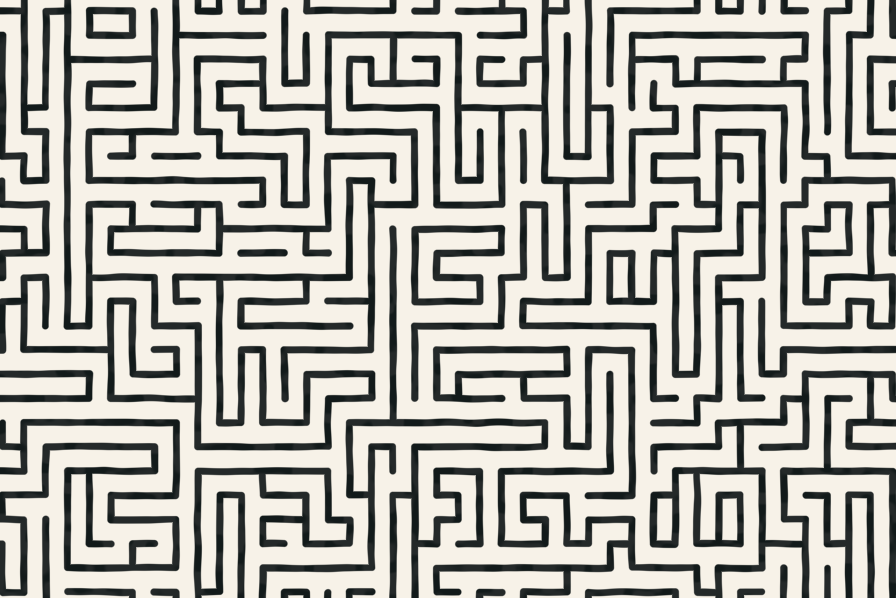
A Shadertoy shader for this pattern:

```glsl
// Wall directions in bit order: east, north, west, south
const vec2 DIRS[4] = vec2[4](vec2(1, 0), vec2(0, 1), vec2(-1, 0), vec2(0, -1));

// Two-armed wall shapes as bit masks; straights twice, then the four corners
const int SHAPES[8] = int[8](5, 10, 5, 10, 3, 6, 12, 9);

float hash(vec2 p) {
    vec3 q = fract(p.xyx * vec3(0.1031, 0.1030, 0.0973));
    q += dot(q, q.yzx + 33.33);
    return fract((q.x + q.y) * q.z);
}

float noise(vec2 p) {
    vec2 i = floor(p), f = fract(p);
    f = f * f * (3.0 - 2.0 * f);
    return mix(mix(hash(i), hash(i + vec2(1, 0)), f.x),
               mix(hash(i + vec2(0, 1)), hash(i + vec2(1, 1)), f.x), f.y);
}

int arm(int shape, int dir) {
    return (shape >> (dir & 3)) & 1;
}

int randomShape(vec2 node) {
    return SHAPES[int(hash(node + 71.0) * 8.0)];
}

// Picks the shape that best turns the surrounding cells into corridors
int fittedShape(vec2 node) {
    int around[4];
    for (int i = 0; i < 4; i++)
        around[i] = randomShape(node + DIRS[i] + DIRS[(i + 1) & 3]);

    int best = 5;
    float bestCost = 1e5;
    for (int k = 2; k < 8; k++) {
        int shape = SHAPES[k];
        float cost = 1.5 * hash(node + 17.0 * float(k));
        for (int i = 0; i < 4; i++) {
            // Each cell wants two walls; closed and empty cells cost most
            int walls = arm(around[i], i + 2) + arm(around[i], i + 3)
                      + arm(shape, i) + arm(shape, i + 1);
            cost += pow(abs(float(walls) - 2.0), 4.0);
            // Each neighbouring joint wants about two arms
            int arms = arm(around[i], i + 3) + arm(around[(i + 3) & 3], i + 1)
                     + arm(shape, i);
            float excess = float(arms) - 1.5;
            cost += excess * excess;
        }
        if (cost < bestCost) {
            bestCost = cost;
            best = shape;
        }
    }
    return best;
}

// Every wall is owned by the end whose coordinates have an even sum
bool ownsWalls(vec2 node) {
    return mod(node.x + node.y, 2.0) < 0.5;
}

int ownerShape(vec2 node) {
    return mod(node.x, 2.0) < 0.5 ? randomShape(node) : fittedShape(node);
}

float segmentDistance(vec2 p, vec2 end) {
    return length(p - end * clamp(dot(p, end) / dot(end, end), 0.0, 1.0));
}

float mazeDistance(vec2 p, vec2 cell) {
    vec2 node = round(p / cell);
    vec2 local = p - node * cell;
    bool owner = ownsWalls(node);
    int shape = owner ? ownerShape(node) : 0;
    float d = 1.0;
    for (int i = 0; i < 4; i++) {
        bool wall = owner ? arm(shape, i) == 1
                          : arm(ownerShape(node + DIRS[i]), i + 2) == 1;
        if (wall) d = min(d, segmentDistance(local, DIRS[i] * cell));
    }
    return d;
}

void mainImage(out vec4 fragColor, in vec2 fragCoord) {
    vec2 uv = fragCoord / iResolution.y;

    // Slight hand-drawn wobble in position and stroke width
    vec2 wobble = vec2(noise(uv * 24.0), noise(uv * 24.0 + 90.0)) - 0.5;
    vec2 p = uv - vec2(0.004, 0.0098) + 0.0022 * wobble;
    float halfWidth = 0.0058 + 0.0009 * (noise(uv * 45.0 + 40.0) - 0.5);

    float d = mazeDistance(p, vec2(0.0363, 0.0405)) - halfWidth;
    float blur = max(0.85 / iResolution.y, 0.0012);
    float coverage = 1.0 - smoothstep(-blur, blur, d);

    // Uneven ink on warm paper
    float fade = smoothstep(0.25, 0.6, noise(uv * 60.0 + 130.0));
    vec3 ink = mix(vec3(0.07, 0.10, 0.10), vec3(0.14, 0.16, 0.16), fade);
    vec3 paper = vec3(0.97, 0.95, 0.91);
    fragColor = vec4(mix(paper, ink, coverage), 1.0);
}
```
